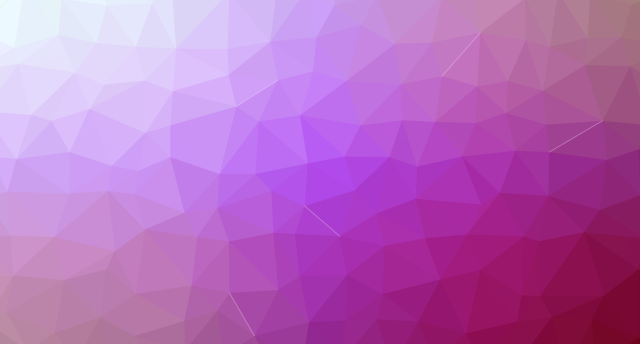
A WebGL 1 fragment shader for this background:

```glsl
precision highp float;

uniform vec2 u_resolution;

const float CELL = 0.119;       // mesh spacing as a share of the height
const float JITTER = 0.7;       // vertex scatter as a share of a cell
const float SEAM_WIDTH = 0.003;
const float SEAM_SHARE = 0.05;

float hash(vec2 p) {
  return fract(sin(dot(p, vec2(127.1, 311.7))) * 43758.5453);
}

// Piecewise linear blend of five evenly spaced colours
vec3 ramp(vec3 a, vec3 b, vec3 c, vec3 d, vec3 e, float t) {
  float s = clamp(t, 0.0, 1.0) * 4.0;
  vec3 color = mix(a, b, clamp(s, 0.0, 1.0));
  color = mix(color, c, clamp(s - 1.0, 0.0, 1.0));
  color = mix(color, d, clamp(s - 2.0, 0.0, 1.0));
  return mix(color, e, clamp(s - 3.0, 0.0, 1.0));
}

// Horizontal hue ramp plus a vertical tint
vec3 gradient(vec2 uv) {
  vec3 hue = ramp(vec3(0.82, 0.66, 0.97), vec3(0.79, 0.57, 0.96),
                  vec3(0.69, 0.29, 0.94), vec3(0.67, 0.19, 0.69),
                  vec3(0.54, 0.15, 0.47), uv.x);
  vec3 tint = ramp(vec3(-0.11, -0.13, -0.36), vec3(-0.03, -0.09, -0.21),
                   vec3(0.0), vec3(0.08, 0.21, 0.02),
                   vec3(0.10, 0.34, 0.02), uv.y);
  return clamp(hue + tint, 0.0, 1.0);
}

vec2 meshVertex(vec2 id) {
  vec2 offset = vec2(hash(id), hash(id + 41.3)) - 0.5;
  return (id + 0.5 + JITTER * offset) * CELL;
}

float cross2(vec2 a, vec2 b) {
  return a.x * b.y - a.y * b.x;
}

float edgeSide(vec2 p, vec2 a, vec2 b) {
  return cross2(normalize(b - a), p - a);
}

float segmentDistance(vec2 p, vec2 a, vec2 b) {
  vec2 ab = b - a;
  return length(p - a - ab * clamp(dot(p - a, ab) / dot(ab, ab), 0.0, 1.0));
}

// Antialiased coverage of a triangle with either winding
float triangleCoverage(vec2 p, vec2 a, vec2 b, vec2 c, float pixel) {
  float winding = sign(cross2(b - a, c - a));
  float inside = min(winding * edgeSide(p, a, b),
                 min(winding * edgeSide(p, b, c), winding * edgeSide(p, c, a)));
  return clamp(inside / pixel + 0.5, 0.0, 1.0);
}

// Flat facet colour in rgb, weighted by its coverage in a
vec4 facet(vec2 p, vec2 a, vec2 b, vec2 c, float aspect, float pixel) {
  vec2 center = (a + b + c) / 3.0;
  float shade = 0.025 * (hash(floor(center * 500.0)) - 0.5);
  vec3 color = gradient(center / vec2(aspect, 1.0)) + shade;
  return vec4(color, 1.0) * triangleCoverage(p, a, b, c, pixel);
}

void main() {
  float pixel = 1.0 / u_resolution.y;
  float aspect = u_resolution.x * pixel;
  vec2 p = gl_FragCoord.xy * pixel;
  vec2 home = floor(p / CELL - 0.5);
  vec4 sum = vec4(gradient(p / vec2(aspect, 1.0)), 1.0) * 0.001;
  float seam = 0.0;

  // Nearby quads, each split along its shorter diagonal
  for (int j = -1; j <= 1; j++) {
    for (int i = -1; i <= 1; i++) {
      vec2 id = home + vec2(float(i), float(j));
      vec2 a = meshVertex(id);
      vec2 b = meshVertex(id + vec2(1.0, 0.0));
      vec2 c = meshVertex(id + vec2(1.0, 1.0));
      vec2 d = meshVertex(id + vec2(0.0, 1.0));
      bool rising = distance(a, c) < distance(b, d);
      vec2 start = rising ? a : b;
      vec2 end = rising ? c : d;
      vec2 left = rising ? d : a;
      vec2 right = rising ? b : c;
      sum += facet(p, start, end, left, aspect, pixel);
      sum += facet(p, start, end, right, aspect, pixel);

      // Occasional pale hairline on a diagonal
      float line = 1.0 - smoothstep(0.0, SEAM_WIDTH, segmentDistance(p, start, end));
      seam = max(seam, line * step(hash(id + 7.7), SEAM_SHARE));
    }
  }

  vec3 color = mix(sum.rgb / sum.a, vec3(0.95, 0.85, 0.95), 0.3 * seam);
  gl_FragColor = vec4(color, 1.0);
}
```
